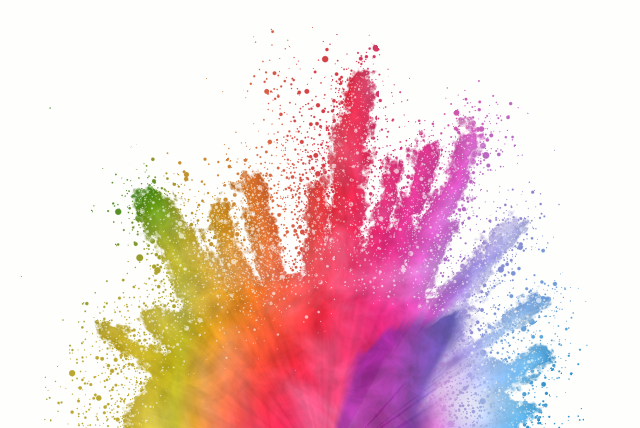
This background is drawn by a WebGL 2 fragment shader. Its source:

```glsl
#version 300 es
precision highp float;
// Burst of rainbow powder: ragged radial plumes and scattered grains on white.
uniform vec2 u_resolution;
out vec4 outColor;

const vec3 PAPER = vec3(0.995, 0.995, 0.992);
const vec3 LEAF = vec3(0.30, 0.58, 0.08);
const vec3 PURPLE = vec3(0.60, 0.17, 0.62);
const vec3 INDIGO = vec3(0.28, 0.28, 0.65);
const vec2 SOURCE = vec2(0.76, -0.10);
const float BODY_RADIUS = 0.47;
const float FLARE = 2.3;      // how much plumes widen toward the source
const float RAGGED = 0.020;   // roughness of the powder edge
const float STREAK = 0.020;   // depth of the radial streaks
const float HALO = 0.028;     // reach of loose grains

// Plume tips: x, y, half width, in units of canvas height.
const int PLUMES = 15;
const vec3 PLUME[PLUMES] = vec3[](
  vec3(0.245, 0.235, 0.024), vec3(0.345, 0.280, 0.032), vec3(0.335, 0.555, 0.038),
  vec3(0.500, 0.520, 0.020), vec3(0.580, 0.590, 0.018), vec3(0.750, 0.570, 0.025),
  vec3(0.838, 0.825, 0.029), vec3(0.922, 0.620, 0.020), vec3(1.005, 0.670, 0.022),
  vec3(1.125, 0.710, 0.026), vec3(1.215, 0.485, 0.022), vec3(1.270, 0.305, 0.014),
  vec3(1.285, 0.175, 0.024), vec3(1.260, 0.040, 0.022), vec3(0.320, 0.010, 0.025));

// Powder colours in even steps of angle, from left to right.
const int STOPS = 12;
const float FIRST_ANGLE = -1.0;
const float ANGLE_STEP = 0.2;
const vec3 RAMP[STOPS] = vec3[](
  vec3(0.80, 0.70, 0.12), vec3(0.77, 0.69, 0.10), vec3(0.70, 0.66, 0.06),
  vec3(0.88, 0.57, 0.12), vec3(0.95, 0.39, 0.20), vec3(0.92, 0.15, 0.23),
  vec3(0.93, 0.17, 0.50), vec3(0.87, 0.35, 0.80), vec3(0.60, 0.50, 0.89),
  vec3(0.45, 0.64, 0.94), vec3(0.34, 0.70, 0.95), vec3(0.06, 0.57, 0.87));

vec3 ramp(float angle) {
  float x = clamp((angle - FIRST_ANGLE) / ANGLE_STEP, 0.0, float(STOPS) - 1.001);
  int i = int(x);
  return mix(RAMP[i], RAMP[i + 1], fract(x));
}

vec3 hash3(vec2 p) {
  vec3 q = fract(p.xyx * vec3(0.1031, 0.1030, 0.0973));
  q += dot(q, q.yxz + 33.33);
  return fract((q.xxy + q.yzz) * q.zyx);
}

// Layered, folded sines, roughly -1 to 1.
float cloud(vec2 p) {
  float sum = 0.0, amp = 0.5;
  for (int i = 0; i < 6; i++) {
    p = mat2(0.8, 0.6, -0.6, 0.8) * p * 1.75 + 0.7 * sin(p.yx * 1.3 + float(i));
    sum += amp * sin(p.x) * cos(p.y);
    amp *= 0.62;
  }
  return sum;
}

// Cellular noise: x = nearest distance, y = coverage by grains of given density.
vec2 grains(vec2 p, float scale, float density) {
  vec2 cell = floor(p * scale), f = fract(p * scale);
  float soft = 0.75 * scale / u_resolution.y, nearest = 1.0, cover = 0.0;
  for (int y = -1; y <= 1; y++)
    for (int x = -1; x <= 1; x++) {
      vec2 o = vec2(x, y);
      vec3 h = hash3(cell + o + scale);
      float d = length(f - o - h.xy);
      float size = 0.12 + 0.34 * fract(h.z * 57.0) * fract(h.z * 91.0);
      nearest = min(nearest, d);
      cover = max(cover, step(h.z, density) * smoothstep(size + soft, size - soft, d));
    }
  return vec2(nearest, cover);
}

// Signed distance to the powder: a round body joined by tapered plumes.
float powder(vec2 p) {
  vec2 q = p - SOURCE;
  float d = length(q) - BODY_RADIUS;
  for (int i = 0; i < PLUMES; i++) {
    vec2 axis = PLUME[i].xy - SOURCE;
    float len = length(axis);
    axis /= len;
    float along = dot(q, axis), across = q.x * axis.y - q.y * axis.x;
    float w = PLUME[i].z * (1.0 + FLARE * clamp(1.0 - along / len, 0.0, 1.0));
    d = min(d, length(vec2(across, max(along - len + w, 0.0))) - w);
  }
  return d;
}

float blob(vec2 p, vec2 center, vec2 size) {
  vec2 q = (p - center) / size;
  return exp(-dot(q, q));
}

void main() {
  vec2 p = gl_FragCoord.xy / u_resolution.y;
  p.x += 0.5 * (1.5 - u_resolution.x / u_resolution.y);
  vec2 q = p - SOURCE;
  float r = length(q), angle = atan(q.x, q.y);
  float soft = cloud(p * 7.0), fine = cloud(p * 26.0 + 4.0);
  float streak = cloud(vec2(angle * 19.0, r * 4.0));

  // Ragged outline, most torn away from the source.
  float outer = smoothstep(0.30, 0.60, r);
  float d = powder(p + 0.008 * vec2(soft, fine));
  float edge = d + RAGGED * (fine + grains(p, 60.0, 0.0).x - 0.45) + STREAK * streak * outer;
  float alpha = smoothstep(0.009, -0.010, edge);

  // Colour turns with the angle, and blends to pink near the source.
  float spread = smoothstep(0.10, 0.62, r);
  float key = angle * spread + 0.13 * (1.0 - spread) - 0.025 + 0.045 * soft;
  vec3 hue = ramp(key);
  hue = mix(hue, LEAF, smoothstep(0.60, 0.78, r + 0.03 * soft) * smoothstep(-0.46, -0.56, angle));
  vec3 tint = hue * (1.0 + 0.13 * fine + 0.08 * streak);
  tint = mix(tint, vec3(1.0), clamp(0.10 + 0.22 * soft, 0.0, 0.35));
  tint *= 1.0 - 0.12 * smoothstep(-0.035, 0.0, edge) * outer;

  // Thin veils on the blue side, and a bare pocket below.
  float veil = smoothstep(0.46, 0.62, angle) * smoothstep(1.10, 0.90, angle);
  alpha *= 1.0 - veil * clamp(0.28 + 0.45 * streak + 0.2 * soft, 0.0, 0.8);
  alpha *= 1.0 - 0.75 * blob(p, vec2(1.10, 0.05), vec2(0.07, 0.08));

  // Dark violet front with a streaked crest.
  float crest = 0.17 + 0.46 * angle + 0.035 * streak + 0.02 * fine - r;
  float front = smoothstep(-0.015, 0.035, crest) * smoothstep(0.18, 0.36, angle)
              * smoothstep(0.03, -0.05, p.x - 1.01 - 0.36 * p.y + 0.03 * soft);
  vec3 violet = mix(PURPLE, INDIGO, smoothstep(0.86, 1.08, p.x + 0.04 * soft));
  tint = mix(tint, violet * (1.0 + 0.20 * fine) + 0.08 * max(soft, 0.0), 0.88 * front);
  alpha = max(alpha, 0.92 * front);

  // Loose grains outside, bare flecks and dark grains inside the rim.
  float warm = blob(p, vec2(0.57, 0.43), vec2(0.13, 0.14));
  float density = 0.48 * exp(-max(d, 0.0) / HALO)
                + 0.42 * blob(p, vec2(0.72, 0.57), vec2(0.08, 0.16))
                + 0.10 * blob(p, vec2(0.63, 0.78), vec2(0.04, 0.12))
                + 0.22 * blob(p, vec2(0.23, 0.06), vec2(0.09, 0.10));
  density *= step(0.012, density);
  float dust = 0.0, fleck = 0.0;
  for (int i = 0; i < 3; i++) {
    float scale = 48.0 * pow(1.75, float(i));
    dust = max(dust, grains(p, scale, density).y);
    float bare = 0.32 * smoothstep(-0.07, 0.0, d) * outer + 0.35 * warm;
    fleck = max(fleck, grains(p + 3.7, scale * 1.3, bare).y);
  }
  alpha *= 1.0 - 0.65 * fleck * (1.0 - front);
  vec3 color = mix(PAPER, tint, clamp(alpha, 0.0, 1.0));
  float rim = max(1.0 - alpha, 0.55 * warm);
  color = mix(color, hue * 0.88, dust * rim * 0.9);
  outColor = vec4(clamp(color, 0.0, 1.0), 1.0);
}
```
